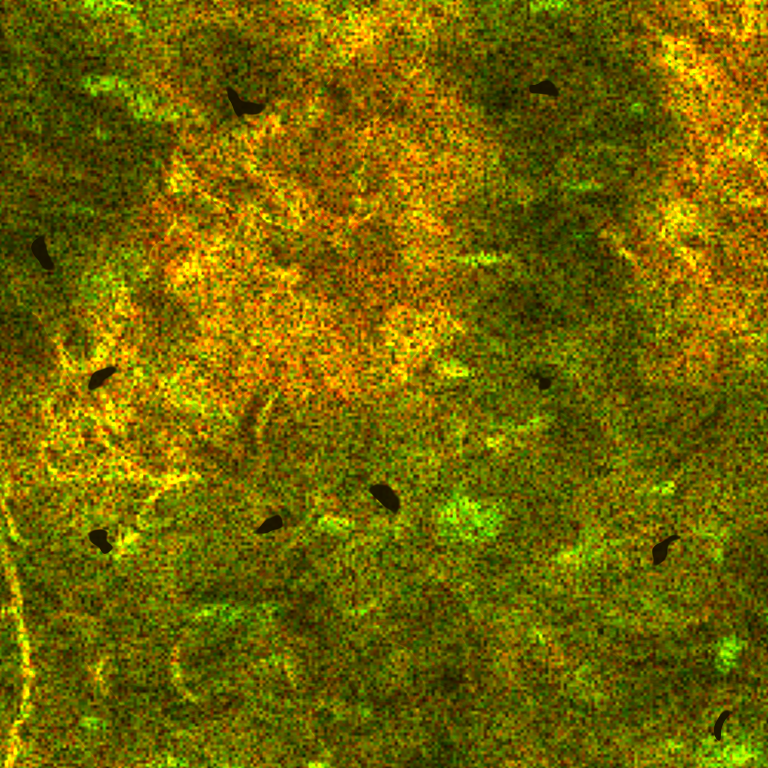
This texture is drawn by a Shadertoy shader. Its source:

```glsl
#define GRAIN_SCALE 250.0
#define GRAIN_SHARED 0.85
#define GRAIN_CHANNEL 0.85
#define STRAND_GAIN 0.42
#define FLECK_GAIN 0.40
#define HOLE_GRID 5.0
#define HOLE_CHANCE 0.42
#define ARC_GRID 8.0
#define OLIVE vec2(0.36, 0.355)
#define ORANGE vec2(0.585, 0.40)
#define YELLOW vec2(1.0, 0.86)
#define LIME vec2(0.42, 1.0)

float hash(vec2 p) {
    vec3 q = fract(vec3(p.xyx) * 0.1031);
    q += dot(q, q.yzx + 33.33);
    return fract((q.x + q.y) * q.z);
}

float noise(vec2 p) {
    vec2 i = floor(p), f = fract(p);
    f = f * f * (3.0 - 2.0 * f);
    return mix(mix(hash(i), hash(i + vec2(1, 0)), f.x),
               mix(hash(i + vec2(0, 1)), hash(i + vec2(1, 1)), f.x), f.y);
}

mat2 rotation(float a) {
    return mat2(cos(a), sin(a), -sin(a), cos(a));
}

float fbm(vec2 p) {
    float sum = 0.0, amp = 0.5;
    for (int i = 0; i < 5; i++) {
        sum += amp * noise(p);
        p = rotation(0.6) * p * 2.03 + 17.3;
        amp *= 0.5;
    }
    return sum / 0.96875;
}

// Soft elliptical blob, 1 at the centre
float blob(vec2 p, vec2 centre, vec2 radius) {
    return 1.0 - smoothstep(0.55, 1.25, length((p - centre) / radius));
}

// Thin bright crests of stretched noise, running along the given angle
float strands(vec2 p, float angle, float seed) {
    vec2 q = rotation(-angle) * p * vec2(5.0, 13.0) + seed;
    float crest = 1.0 - abs(2.0 * fbm(q) - 1.0);
    return pow(crest, 14.0) * smoothstep(0.42, 0.68, noise(p * 9.0 + seed));
}

// Short crescents scattered over a jittered grid
float crescents(vec2 p) {
    vec2 home = floor(p * ARC_GRID);
    float glow = 0.0;
    for (int y = -1; y <= 1; y++)
    for (int x = -1; x <= 1; x++) {
        vec2 id = home + vec2(x, y);
        vec2 jitter = vec2(hash(id + 3.1), hash(id + 8.7));
        vec2 d = p * ARC_GRID - id - jitter;
        float radius = mix(0.25, 0.6, hash(id + 5.3));
        float facing = 3.14 + 2.4 * (hash(id + 1.9) - 0.5);
        float along = dot(normalize(d + 1e-4), vec2(cos(facing), sin(facing)));
        float line = 1.0 - smoothstep(0.0, 0.075, abs(length(d) - radius));
        glow = max(glow, line * smoothstep(0.55, 0.95, along) * step(0.35, hash(id + 6.2)));
    }
    return glow;
}

// Sparse dark tears with ragged outlines
float holes(vec2 p) {
    vec2 id = floor(p * HOLE_GRID);
    vec2 centre = 0.25 + 0.5 * vec2(hash(id + 41.0), hash(id + 57.0));
    vec2 d = rotation(6.28 * hash(id + 23.0)) * (fract(p * HOLE_GRID) - centre);
    d.y += 3.0 * d.x * d.x;
    float size = mix(0.04, 0.09, hash(id + 71.0));
    float edge = length(d * vec2(0.65, 1.5)) + 0.07 * (noise(p * 75.0) - 0.5);
    return (1.0 - smoothstep(size - 0.012, size + 0.012, edge)) * step(hash(id + 12.0), HOLE_CHANCE);
}

void mainImage(out vec4 fragColor, in vec2 fragCoord) {
    vec2 p = fragCoord / iResolution.xy;
    vec2 bend = vec2(fbm(p * 6.0 + 4.0), fbm(p * 6.0 + 31.0)) - 0.5;
    vec2 w = p + 0.18 * bend;
    vec2 ragged = p + 0.05 * bend + 0.012 * (vec2(noise(p * 40.0), noise(p * 40.0 + 9.0)) - 0.5);

    // Broad zones: orange tissue above, olive tissue below, shaded pockets
    float orange = max(blob(w, vec2(0.38, 0.74), vec2(0.29, 0.33)),
                       blob(w, vec2(0.95, 0.80), vec2(0.15, 0.30)));
    orange = max(orange, 0.7 * blob(w, vec2(0.22, 0.50), vec2(0.22, 0.16)));
    float shade = max(blob(w, vec2(0.73, 0.82), vec2(0.13, 0.24)),
                      blob(w, vec2(0.05, 0.80), vec2(0.15, 0.28)));
    shade = max(shade, blob(w, vec2(0.30, 0.95), vec2(0.09, 0.06)));
    shade = max(shade, 0.7 * blob(w, vec2(0.42, 0.43), vec2(0.13, 0.10)));
    orange *= 1.0 - 0.75 * shade;
    vec2 tissue = mix(OLIVE, ORANGE, orange) * (1.0 - 0.22 * shade);

    // Mottling and fibre texture
    float slant = fbm(rotation(0.75) * w * vec2(16.0, 60.0));
    float level = fbm(w * vec2(22.0, 65.0) + 50.0);
    float fibre = mix(level, slant, orange);
    tissue *= 0.1 + 0.9 * fbm(p * 9.0 + 12.0) + 0.9 * fibre;
    tissue.x *= 0.8 + 0.4 * fbm(p * 14.0 + 70.0);

    // Yellow strands, crescents and a long fibre near the left edge
    float lit = strands(ragged, -0.85, 3.0) * (0.3 + 0.7 * orange);
    lit += strands(ragged, 1.0, 19.0) * (0.15 + 0.65 * orange);
    float arcZone = (1.0 - smoothstep(0.3, 0.5, p.x)) * (1.0 - smoothstep(0.5, 0.68, p.y));
    lit += 0.9 * crescents(ragged) * arcZone;
    float rim = abs(ragged.x - 0.015 - 0.012 * sin(ragged.y * 16.0));
    lit += (1.0 - smoothstep(0.002, 0.011, rim)) * (1.0 - smoothstep(0.22, 0.34, p.y));
    tissue += STRAND_GAIN * YELLOW * min(lit, 1.1);

    // Lime flecks, mostly outside the orange zones
    float fleck = smoothstep(0.76, 0.96, noise(ragged * vec2(17.0, 29.0) + 6.0));
    fleck = max(fleck * (1.0 - 0.85 * orange), blob(ragged, vec2(0.96, 0.02), vec2(0.05, 0.03)));
    tissue += FLECK_GAIN * LIME * fleck * (0.4 + fibre);

    // Fine speckle, partly independent in red and green
    vec2 g = p * GRAIN_SCALE;
    vec2 own = vec2(noise(g + 101.0), noise(g + 307.0)) - 0.5;
    tissue *= 1.0 + GRAIN_SHARED * (noise(g) - 0.5) + GRAIN_CHANNEL * own;
    tissue = mix(tissue, vec2(0.09, 0.065), 0.93 * holes(ragged));

    fragColor = vec4(clamp(tissue, 0.0, 1.0), 0.0, 1.0);
}
```
